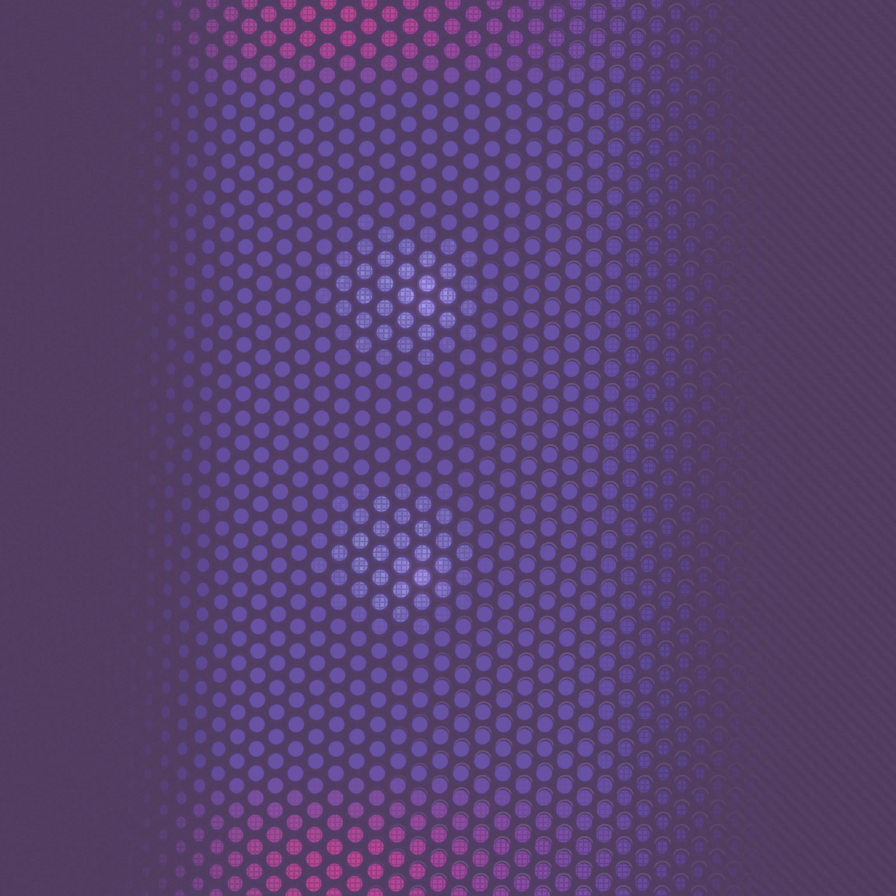
Give the GLSL for this background, as a Shadertoy shader.

```glsl
// Violet dot lattice wrapped around a soft cylinder, with two pale glows and pink ends.

float hash(vec2 p) {
    return fract(sin(dot(p, vec2(127.1, 311.7))) * 43758.5453);
}

// Elliptical bell centred on c with radii r
float bell(vec2 p, vec2 c, vec2 r) {
    vec2 d = (p - c) / r;
    return exp(-dot(d, d));
}

void mainImage(out vec4 fragColor, in vec2 fragCoord) {
    vec2 uv = fragCoord / iResolution.xy;
    float px = 1.0 / min(iResolution.x, iResolution.y);

    // Unroll the slightly leaning cylinder and find the nearest staggered dot
    float radius = 0.547;
    float lean = 0.0166 * (uv.y - 0.6836);
    float arc = radius * asin(clamp((uv.x - lean - 0.508) / radius, -0.98, 0.98));
    float column = floor((arc + 0.0314) / 0.02344 + 0.5);
    float stagger = 0.5 * mod(column, 2.0);
    float row = floor((uv.y - 0.6836) / 0.02734 - stagger + 0.5);
    vec2 id = vec2(column, row);
    float angle = (column * 0.02344 - 0.0314) / radius;
    vec2 centre = vec2(0.508 + radius * sin(angle) + lean,
                       0.6836 + (row + stagger) * 0.02734);
    vec2 local = uv - centre;

    // Dots shrink, narrow and fade towards both sides
    float leftFade = smoothstep(0.11, 0.29, centre.x);
    float rightFade = 1.0 - smoothstep(0.65, 0.89, centre.x);
    float fade = leftFade * rightFade;
    float size = 0.0087 * mix(0.55, 1.0, fade);
    vec2 squash = vec2(mix(0.55, 1.0, fade), 1.0);
    float dist = length(local / squash) - size;
    float disc = 1.0 - smoothstep(-px, px, dist);
    float crescent = smoothstep(-0.008, 0.004, local.x + 0.010 * leftFade);
    float alpha = disc * fade * mix(crescent, 1.0, leftFade);

    // Light zones: two pale pools, pink bands at the top and bottom
    float pool = bell(centre, vec2(0.448, 0.672), vec2(0.095, 0.088))
               + bell(centre, vec2(0.443, 0.380), vec2(0.095, 0.085));
    float lit = smoothstep(0.22, 0.85, pool + 0.16 * (hash(id) - 0.5));
    float ends = smoothstep(0.885, 0.965, centre.y)
               + 1.0 - smoothstep(0.04, 0.15, centre.y);
    float pink = ends * exp(-pow((centre.x - 0.42) / 0.22, 2.0));

    // Base with dim grain, faint diagonal ribs at the right and violet haloes
    vec3 color = vec3(0.32, 0.24, 0.38);
    color += 0.010 * (hash(floor(uv * 384.0)) - 0.5);
    color += 0.006 * sin((uv.x + uv.y) * 420.0) * smoothstep(0.68, 0.9, uv.x);
    float halo = exp(-max(dist, 0.0) / 0.0022) * fade;
    color = mix(color, vec3(0.33, 0.24, 0.50), 0.45 * halo);
    color = mix(color, vec3(0.36, 0.30, 0.66), 0.55 * halo * lit);

    // Thin raised rim above the dots on the right and lower half
    float rimDist = abs(length(local - vec2(0.0008, 0.0022)) - 0.0090);
    float rim = (1.0 - smoothstep(0.0003, 0.0003 + 1.2 * px, rimDist))
              * smoothstep(0.002, 0.007, local.y) * fade
              * smoothstep(0.46, 0.62, centre.x + 0.2 * (0.5 - centre.y));
    color = mix(color, vec3(0.53, 0.43, 0.62), 0.45 * rim * (1.0 - disc));

    // Dot colours
    vec3 dotColor = mix(vec3(0.34, 0.25, 0.60), vec3(0.405, 0.32, 0.645), fade);
    vec3 pinkColor = mix(vec3(0.76, 0.28, 0.56), vec3(0.62, 0.28, 0.64),
                         smoothstep(0.25, 0.65, centre.x));
    dotColor = mix(dotColor, pinkColor, clamp(pink, 0.0, 1.0));

    // Fine mesh breaks the lit dots into small patches
    vec2 grid = local / 0.0058 + 0.35 * (hash(id + 7.0) - 0.5);
    vec2 lines = abs(fract(grid + 0.5) - 0.5);
    float mesh = 1.0 - smoothstep(0.06, 0.06 + px / 0.0058, min(lines.x, lines.y));
    float patchy = hash(floor(grid) + id * 5.0);
    float pale = lit * mix(0.55, 1.0, patchy) * (1.0 - 0.65 * mesh);
    dotColor = mix(dotColor, vec3(0.55, 0.55, 0.79), pale);
    float sideMesh = max(ends, smoothstep(0.62, 0.75, centre.x));
    dotColor *= 1.0 - 0.14 * mesh * clamp(sideMesh, 0.0, 1.0);
    color = mix(color, dotColor, alpha);

    // Hot spots inside the two pools
    float hot = bell(uv, vec2(0.475, 0.672), vec2(0.030, 0.032))
              + bell(uv, vec2(0.468, 0.357), vec2(0.026, 0.024));
    color += vec3(0.11, 0.08, 0.13) * hot * (0.25 + 0.75 * max(alpha, halo));

    fragColor = vec4(color, 1.0);
}
```
